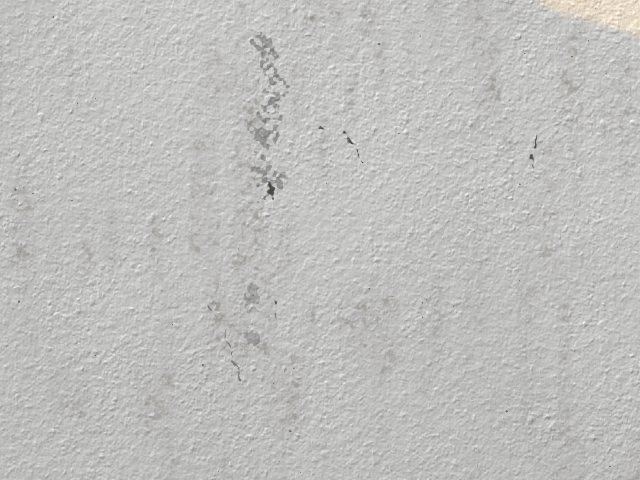
A Shadertoy shader for this texture:

```glsl
const vec3 PLASTER = vec3(0.757, 0.757, 0.753);
const vec3 BARE_CEMENT = vec3(0.53, 0.535, 0.53);
const vec3 GRIME = vec3(0.56, 0.545, 0.50);
const vec3 MOULD = vec3(0.25, 0.245, 0.21);
const vec3 SUNLIGHT = vec3(1.17, 1.11, 1.02);
const vec2 LIGHT_DIR = vec2(-0.5, 0.86);

float hash(vec2 p) {
    return fract(sin(dot(p, vec2(127.1, 311.7))) * 43758.5453);
}

float noise(vec2 p) {
    vec2 i = floor(p), f = fract(p);
    f = f * f * (3.0 - 2.0 * f);
    return mix(mix(hash(i), hash(i + vec2(1, 0)), f.x),
               mix(hash(i + vec2(0, 1)), hash(i + vec2(1, 1)), f.x), f.y);
}

float fbm(vec2 p) {
    float sum = 0.0, amp = 0.53;
    for (int i = 0; i < 4; i++) {
        sum += amp * noise(p);
        p = mat2(0.8, 0.6, -0.6, 0.8) * p * 2.03 + 17.3;
        amp *= 0.5;
    }
    return sum;
}

vec2 wobble(vec2 p, float scale) {
    return vec2(fbm(p * scale), fbm(p * scale + 50.0)) - 0.5;
}

// Lumps scattered one per cell; only a share of the cells is filled
float lumps(vec2 p, float share, float minRadius, float maxRadius) {
    vec2 cell = floor(p);
    float top = 0.0;
    for (int y = -1; y <= 1; y++)
    for (int x = -1; x <= 1; x++) {
        vec2 c = cell + vec2(x, y);
        vec2 centre = c + vec2(hash(c + 3.1), hash(c + 8.7));
        float radius = mix(minRadius, maxRadius, pow(hash(c + 5.3), 2.0));
        float dome = 1.0 - smoothstep(0.0, radius, length(p - centre));
        top = max(top, dome * radius * step(hash(c + 1.9), share));
    }
    return top;
}

// Gritty plaster: ragged crumbs over fine sand
float plasterHeight(vec2 p) {
    vec2 ragged = p + 0.011 * wobble(p, 110.0);
    return 0.36 * noise(p * 62.0) + 0.36 * noise(ragged * 118.0 + 9.0)
         + 0.30 * noise(p * 215.0 + 31.0)
         + 0.75 * lumps(ragged * 66.0, 0.5, 0.2, 0.65)
         + 0.5 * lumps(ragged * 105.0 + 7.0, 0.6, 0.3, 0.75);
}

float segment(vec2 p, vec2 a, vec2 b) {
    vec2 ab = b - a;
    return length(p - a - ab * clamp(dot(p - a, ab) / dot(ab, ab), 0.0, 1.0));
}

// Paint flaked off in separate crumbs, denser towards the axis of the streak
float flakes(vec2 p, float dist, float width) {
    float density = 1.0 - smoothstep(0.0, width, dist);
    float crumbs = 0.4 * noise(p * 145.0) + 0.35 * noise(p * 80.0 + 4.0) + 0.25 * noise(p * 24.0 + 8.0);
    return smoothstep(0.65, 0.76, crumbs + 0.23 * density) * smoothstep(0.0, 0.25, density);
}

float crack(vec2 p, float dist, float width) {
    float w = width * (0.2 + 1.3 * noise(p * 70.0 + 2.0));
    return (1.0 - smoothstep(w * 0.3, w + 0.001, dist)) * smoothstep(0.25, 0.6, noise(p * 95.0));
}

void mainImage(out vec4 fragColor, in vec2 fragCoord) {
    vec2 p = fragCoord / iResolution.y;
    vec2 jitter = wobble(p, 34.0);
    vec2 q = p + 0.026 * jitter;

    // Broad tone and side-lit relief
    float tone = 1.0 + 0.06 * (fbm(p * 3.0) - 0.5) + 0.04 * (p.y - 0.5);
    float relief = plasterHeight(p) - plasterHeight(p + LIGHT_DIR * 0.0036);
    relief *= mix(0.75, 1.15, noise(p * 9.0));
    vec3 color = PLASTER * tone + 0.30 * relief;

    // Runs of grime, stretched downwards, caught in the pits
    float runs = noise(vec2(p.x * 34.0, p.y * 6.0)) * fbm(p * 6.0 + 12.0);
    float pits = smoothstep(0.55, 0.8, fbm(p * 75.0 + 6.0));
    color = mix(color, GRIME, smoothstep(0.2, 0.55, runs) * (0.1 + 0.55 * pits));

    // Flaked streaks
    float streak = segment(q, vec2(0.556, 0.925), vec2(0.573, 0.81));
    streak = min(streak, segment(q, vec2(0.573, 0.81), vec2(0.547, 0.73)));
    streak = min(streak, segment(q, vec2(0.547, 0.73), vec2(0.564, 0.60)));
    float lower = segment(q, vec2(0.521, 0.40), vec2(0.531, 0.285));
    float bare = max(flakes(p, streak, 0.046), 0.8 * flakes(p + 3.0, lower, 0.022));
    color = mix(color, BARE_CEMENT + 0.3 * relief, 0.8 * bare);

    // Cracks
    float middle = segment(q, vec2(0.663, 0.736), vec2(0.686, 0.719));
    middle = min(middle, segment(q, vec2(0.715, 0.722), vec2(0.738, 0.691)));
    middle = min(middle, segment(q, vec2(0.738, 0.691), vec2(0.753, 0.66)));
    float right = segment(q, vec2(1.122, 0.731), vec2(1.104, 0.658));
    float left = segment(q, vec2(0.434, 0.366), vec2(0.477, 0.314));
    left = min(left, segment(q, vec2(0.477, 0.314), vec2(0.483, 0.253)));
    left = min(left, segment(q, vec2(0.483, 0.253), vec2(0.503, 0.207)));
    float dark = max(crack(p, min(middle, right), 0.0025), 0.6 * crack(p, left, 0.002));

    // Ragged mouldy holes and scattered specks
    float hole = min(length(p - vec2(0.715, 0.719)) - 0.004, segment(p, vec2(0.562, 0.615), vec2(0.568, 0.594)) - 0.006);
    hole = min(hole, segment(p, vec2(0.573, 0.372), vec2(0.574, 0.338)) - 0.002);
    hole += 0.012 * (noise(p * 130.0 + 21.0) - 0.3);
    dark = max(dark, 1.0 - smoothstep(-0.001, 0.003, hole));
    float specks = lumps(p * 17.0 + 5.0, 0.16, 0.03, 0.075);
    dark = max(dark, 0.7 * smoothstep(0.008, 0.04, specks));
    color = mix(color, MOULD, 0.85 * dark);

    // Sunlit corner
    float edge = dot(p - vec2(1.094, 1.0), vec2(0.342, 0.94)) + 0.03 * jitter.x;
    color *= mix(vec3(1.0), SUNLIGHT, smoothstep(-0.01, 0.02, edge));

    fragColor = vec4(clamp(color, 0.0, 1.0), 1.0);
}
```
